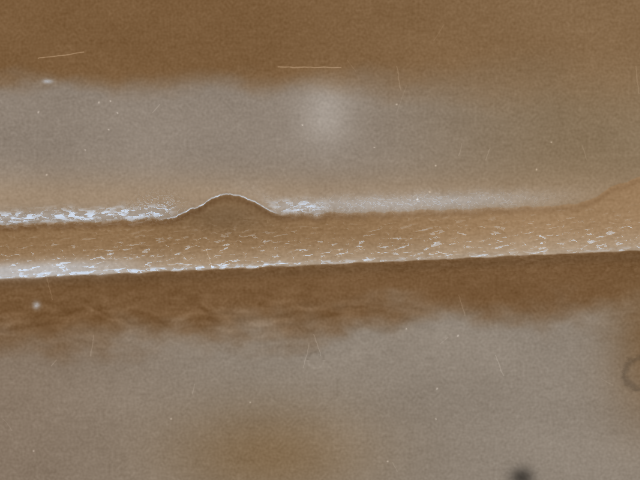
A Shadertoy shader for this texture:

```glsl
// Glossy brown painted surface with a chipped horizontal moulding.
// Soft reflection bands are layered first, then two glinting ridges,
// and finally gradient-noise wear, hashed scratches and small blemishes.

vec2 hash2(vec2 p) {
    vec3 q = fract(p.xyx * vec3(0.1031, 0.1030, 0.0973));
    q += dot(q, q.yzx + 33.33);
    return fract((q.xx + q.yz) * q.zy);
}
float corner(vec2 i, vec2 f, vec2 o) { return dot(hash2(i + o) * 2.0 - 1.0, f - o); }
float gradientNoise(vec2 p) {
    vec2 i = floor(p), f = fract(p), e = vec2(0.0, 1.0);
    vec2 u = f * f * f * (f * (f * 6.0 - 15.0) + 10.0);
    return mix(mix(corner(i, f, e.xx), corner(i, f, e.yx), u.x),
               mix(corner(i, f, e.xy), corner(i, f, e.yy), u.x), u.y);
}
float fbm(vec2 p) {
    float sum = 0.0, amp = 0.6;
    for (int i = 0; i < 4; i++) {
        sum += amp * gradientNoise(p);
        p = p * 2.03 + 17.1;
        amp *= 0.5;
    }
    return sum;
}

float line(float d, float width) { return exp(-d * d / (width * width)); }
float glow(vec2 p, vec2 centre, vec2 radius) { return line(length((p - centre) / radius), 1.0); }
float window(float x, float a, float b, float soft) {
    return smoothstep(a - soft, a + soft, x) * (1.0 - smoothstep(b - soft, b + soft, x));
}
float segment(vec2 p, vec2 a, vec2 b) {
    vec2 pa = p - a, ba = b - a;
    return length(pa - ba * clamp(dot(pa, ba) / dot(ba, ba), 0.0, 1.0));
}

// Height of the upper moulding edge, with its chip and the lift at the right
float upperEdge(float x) {
    float chip = smoothstep(0.34, 0.48, x) * (1.0 - smoothstep(0.48, 0.60, x));
    return 0.532 + 0.034 * x + 0.047 * chip + 0.05 * smoothstep(1.19, 1.33, x);
}

// Brown panel above the moulding with a pale reflection across it
vec3 upperPanel(vec2 p, float n) {
    vec3 brown = mix(vec3(0.48, 0.36, 0.235), vec3(0.52, 0.41, 0.29), smoothstep(0.4, 1.3, p.x));
    vec3 grey = mix(vec3(0.56, 0.51, 0.46), vec3(0.53, 0.45, 0.35), smoothstep(0.65, 1.25, p.x));
    float soft = 0.035 + 0.07 * smoothstep(0.5, 1.3, p.x);
    vec3 col = mix(grey, brown, smoothstep(0.825 - soft, 0.825 + soft, p.y + 0.07 * n));
    col = mix(col, vec3(0.64, 0.545, 0.44), 0.75 * line(p.y - 0.585, 0.055));
    return col + vec3(0.10, 0.11, 0.12) * glow(p, vec2(0.68, 0.765), vec2(0.06, 0.07));
}

// Shaded strip below the moulding, fading into a wide grey reflection
vec3 lowerPanel(vec2 p, float n) {
    vec3 grey = mix(vec3(0.53, 0.465, 0.40), vec3(0.56, 0.515, 0.465), smoothstep(0.0, 0.6, p.x));
    float top = 0.295 + 0.055 * smoothstep(0.35, 1.1, p.x) + 0.12 * n;
    vec3 col = mix(grey, vec3(0.465, 0.345, 0.225), smoothstep(top - 0.05, top + 0.06, p.y));
    col = mix(col, vec3(0.51, 0.41, 0.29), 0.85 * glow(p, vec2(0.56, 0.05), vec2(0.22, 0.11)));
    return mix(col, vec3(0.48, 0.37, 0.25), 0.85 * glow(p, vec2(1.36, 0.28), vec2(0.09, 0.16)));
}

// Faint hair scratches and pale dust specks scattered over the panels
float blemishes(vec2 p, float width) {
    float sum = 0.0;
    for (int i = 0; i < 24; i++) {
        vec2 r = hash2(vec2(float(i), 4.7)), s = hash2(vec2(9.2, float(i)));
        vec2 a = r * vec2(1.33, 1.0);
        sum += (0.3 + 0.5 * s.x) * line(segment(p, a, a + (s - 0.5) * vec2(0.05, 0.13)), width);
        sum += 2.0 * line(length(p - s.yx * vec2(1.33, 1.0)), 1.5 * width);
    }
    return sum;
}

void mainImage(out vec4 fragColor, in vec2 fragCoord) {
    vec2 p = fragCoord / iResolution.y;
    float hair = 0.0007 + 0.35 / iResolution.y;
    float n = fbm(p * vec2(5.0, 9.0)), wear = fbm(p * vec2(45.0, 85.0));
    float streak = gradientNoise(p * vec2(50.0, 170.0) + 2.0 * wear);
    float up = p.y - upperEdge(p.x) - 0.012 * fbm(p * vec2(28.0, 6.0));
    float low = p.y - 0.420 - 0.044 * p.x - 0.004 * gradientNoise(p * vec2(22.0, 9.0));

    // Three surfaces joined at the moulding edges
    vec3 band = mix(vec3(0.56, 0.44, 0.31), vec3(0.62, 0.50, 0.37), smoothstep(0.5, 1.3, p.x));
    band = mix(band, vec3(0.69, 0.61, 0.52), 0.8 * line(low, 0.037));
    band *= 1.0 - 0.16 * glow(p, vec2(0.47, 0.55), vec2(0.11, 0.04));
    vec3 col = mix(band, upperPanel(p, n), smoothstep(-0.002, 0.003, up));
    col = mix(lowerPanel(p, n), col, smoothstep(-0.003, 0.002, low));
    float crease = mix(1.0, 0.5, smoothstep(0.5, 0.9, p.x)) * line(up + 0.008, 0.007);
    col *= 1.0 - vec3(0.14, 0.18, 0.23) * crease - 0.07 * line(low + 0.012, 0.012);

    // Broken glints, thin bright filaments and sparse flakes on the ridges
    float broken = smoothstep(-0.08, 0.20, wear + 0.5 * streak), filament = line(wear, 0.03);
    float wet = window(p.x, -0.1, 0.35, 0.03) + 0.75 * window(p.x, 0.57, 0.67, 0.03);
    float glint = wet * (0.25 + 0.8 * broken + 0.3 * filament) * line(up - 0.014, 0.013);
    glint += (0.38 + 0.2 * filament) * window(p.x, 0.62, 1.1, 0.18) * line(up - 0.018, 0.018);
    glint += window(p.x, 0.34, 0.57, 0.03) * (0.7 + wear) * line(up, 1.3 * hair);
    glint += 0.45 * filament * glow(p, vec2(0.33, 0.57), vec2(0.045, 0.022));
    float fade = mix(1.0, 0.3, smoothstep(0.25, 1.0, p.x));
    glint += fade * (0.25 + 0.75 * broken) * line(low - 0.004, 0.0045);
    glint += 0.55 * (1.0 - smoothstep(0.1, 0.4, p.x)) * line(low - 0.016, 0.016);
    float flakes = smoothstep(0.2, 0.36, streak) + 0.6 * filament * smoothstep(0.0, 0.2, streak);
    glint += 0.45 * flakes * line(low - 0.025, 0.04) * step(0.0, low);
    vec3 shine = vec3(0.80, 0.84, 0.90);
    col = mix(col, shine, clamp(glint, 0.0, 1.0));

    // Wrinkles, scratches and grain
    float wrinkle = gradientNoise(p * vec2(22.0, 65.0) + 4.0 * n);
    col += 0.10 * wrinkle * line(p.y - 0.345, 0.06) * (1.0 - 0.7 * smoothstep(0.5, 1.1, p.x));
    vec2 q = p + 0.008 * n + 0.003 * wear;
    float scuffs = line(segment(q, vec2(0.08, 0.879), vec2(0.175, 0.892)), hair);
    scuffs += line(segment(q, vec2(0.58, 0.861), vec2(0.71, 0.859)), hair);
    col += 0.13 * scuffs + 0.08 * blemishes(q, hair) + 0.04 * wear + 0.05 * n;
    col += 0.045 * gradientNoise(p * 160.0) + 0.05 * streak * window(p.y, 0.42, 0.55, 0.03);

    // Paint chips, blister, dark spot and raised lump
    float chips = glow(p, vec2(0.099, 0.831), vec2(0.010, 0.005)) + glow(p, vec2(0.076, 0.364), vec2(0.008));
    col = mix(col, shine, 0.7 * clamp(chips * (0.8 + wear), 0.0, 1.0));
    col += 0.03 * line(length(p - vec2(0.658, 0.25)) - 0.017, 0.003) * sign(0.25 - p.y);
    col *= 1.0 - 0.5 * glow(p, vec2(1.087, 0.005), vec2(0.024, 0.020));
    col *= 1.0 - 0.15 * line(length(p - vec2(1.335, 0.222)) + 0.015 * wear - 0.033, 0.007);
    fragColor = vec4(clamp(col, 0.0, 1.0), 1.0);
}
```
